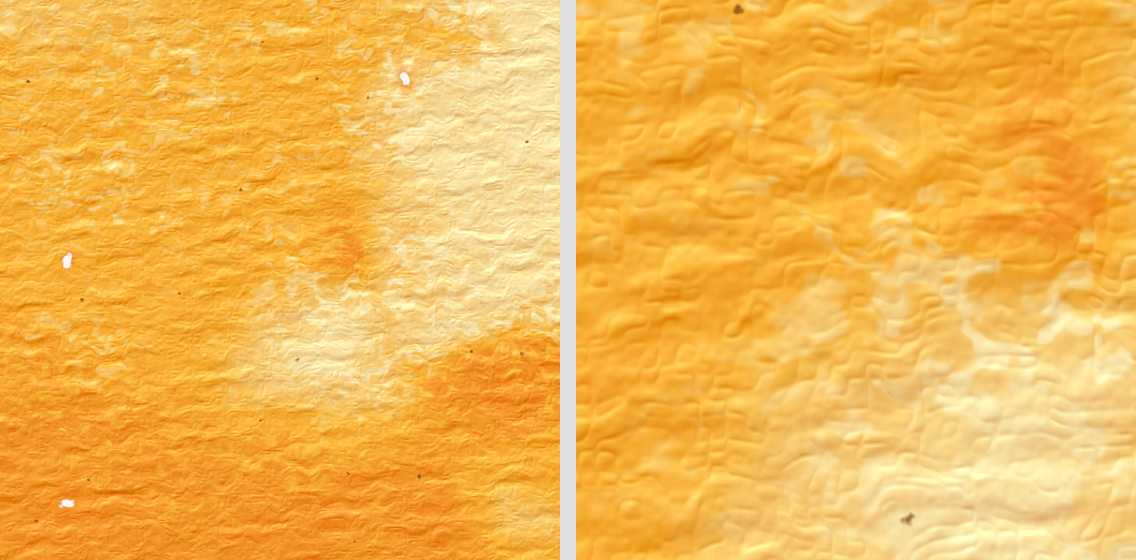
Left: the whole. Right: its middle third, enlarged.
A WebGL 2 fragment shader for this texture:

```glsl
#version 300 es
precision highp float;
// Amber watercolour wash on rough, horizontally ribbed paper with bare flakes.

#define DEEP vec3(0.95, 0.575, 0.15)
#define AMBER vec3(0.965, 0.685, 0.20)
#define HONEY vec3(0.96, 0.77, 0.41)
#define CREAM vec3(0.97, 0.88, 0.64)
#define RELIEF 0.0022
#define SPECKLE 0.36
#define BLEED 0.16
#define FLAKE_CHANCE 0.45
#define DOT_CHANCE 0.16
#define LIGHT vec2(-0.35, 0.94)

uniform vec2 u_resolution;
out vec4 fragColor;

float hash(vec2 c) {
    vec3 h = fract(vec3(c.xyx) * 0.1031);
    h += dot(h, h.yzx + 33.33);
    return fract((h.x + h.y) * h.z);
}

float noise(vec2 p) {
    vec2 i = floor(p), f = p - i;
    f = f * f * f * (f * (f * 6.0 - 15.0) + 10.0);
    return mix(mix(hash(i), hash(i + vec2(1, 0)), f.x),
               mix(hash(i + vec2(0, 1)), hash(i + vec2(1, 1)), f.x), f.y);
}

float fbm(vec2 p) {
    float sum = 0.0, amp = 0.5;
    for (int i = 0; i < 5; i++) {
        sum += amp * noise(p);
        p = mat2(1.6, 1.2, -1.2, 1.6) * p + 17.3;
        amp *= 0.5;
    }
    return sum / 0.97;
}

// Small random displacement that makes the fibres wander.
vec2 wander(vec2 p) {
    return p + 0.012 * (vec2(noise(p * 38.0), noise(p * 38.0 + 71.0)) - 0.5);
}

// Paper height: long ribs, short fibres, creases and tooth.
float paper(vec2 p) {
    vec2 w = wander(p);
    w.y -= 0.06 * w.x;
    float ribs = noise(w * vec2(15.0, 50.0));
    float fibres = noise(w * vec2(48.0, 88.0) + 5.0);
    float creases = abs(2.0 * noise(w * vec2(90.0, 130.0) + 31.0) - 1.0);
    float tooth = noise(p * 215.0);
    return 0.6 * ribs + 0.28 * fibres + 0.15 * creases + 0.07 * tooth;
}

// Soft elliptical pool of water or pigment.
float pool(vec2 p, vec2 centre, vec2 radius) {
    vec2 d = (p - centre) / radius;
    return exp(-dot(d, d));
}

// Dilution of the wash: 0 is full pigment, 1 is nearly bare paper.
float dilution(vec2 p) {
    vec2 q = p + BLEED * (vec2(fbm(p * 5.0), fbm(p * 5.0 + 40.0)) - 0.5);
    float base = mix(0.0, 0.27, smoothstep(0.0, 0.65, p.y + 0.1 * p.x));
    float side = 0.8 * smoothstep(0.52, 0.8, q.x) * smoothstep(0.27, 0.42, q.y);
    float bloom = 0.92 * pool(q, vec2(0.61, 0.38), vec2(0.18, 0.15));
    float t = max(base, max(side, bloom));
    t += 0.22 * pool(q, vec2(0.08, 1.0), vec2(0.25, 0.13));
    t += 0.45 * pool(q, vec2(0.93, 0.08), vec2(0.08, 0.12));
    t += 0.15 * pool(q, vec2(0.98, 0.85), vec2(0.14, 0.2));
    t -= 0.5 * pool(q, vec2(0.78, 0.95), vec2(0.09, 0.05));
    t -= 0.4 * pool(q, vec2(0.93, 0.35), vec2(0.13, 0.06));
    t -= 0.3 * pool(q, vec2(0.62, 0.57), vec2(0.06, 0.06));
    return t + 0.22 * (fbm(p * vec2(9.0, 13.0) + 8.0) - 0.5);
}

// Signed distance to a ragged flake; cells near the centre stay empty.
float flake(vec2 p) {
    vec2 cell = floor(p * 5.0);
    float chance = FLAKE_CHANCE * smoothstep(0.2, 0.5, length((cell + 0.5) / 5.0 - 0.5));
    if (hash(cell + 3.0) > chance) return 1.0;
    vec2 centre = (cell + 0.3 + 0.4 * vec2(hash(cell + 11.0), hash(cell + 23.0))) / 5.0;
    float a = 3.14 * hash(cell + 37.0);
    vec2 d = mat2(cos(a), -sin(a), sin(a), cos(a)) * (p - centre);
    float ragged = 0.012 * (fbm(p * 95.0) - 0.5);
    return length(d * vec2(0.6, 1.15)) - 0.0085 + ragged;
}

// Small dark inclusions in the pulp.
float inclusion(vec2 p) {
    vec2 cell = floor(p * 10.0);
    vec2 centre = (cell + 0.2 + 0.6 * vec2(hash(cell + 51.0), hash(cell + 67.0))) / 10.0;
    float radius = mix(0.0015, 0.0035, hash(cell + 83.0));
    float d = length(p - centre) + 0.003 * (noise(p * 300.0) - 0.5);
    return step(hash(cell + 97.0), DOT_CHANCE) * (1.0 - smoothstep(0.4 * radius, 1.4 * radius, d));
}

void main() {
    vec2 p = gl_FragCoord.xy / u_resolution.y;
    float t = dilution(p);

    // Pigment skips over the raised grain in loose patches.
    vec2 w = wander(p);
    float grain = 0.6 * noise(w * vec2(52.0, 85.0) + 13.0) + 0.4 * noise(w * vec2(115.0, 150.0));
    float patches = smoothstep(0.4, 0.66, fbm(p * 6.0 + 60.0));
    float skips = smoothstep(0.48, 0.76, grain) * mix(0.25, 1.0, patches);
    t += SPECKLE * skips * smoothstep(-0.1, 0.5, p.y) + 0.14 * (grain - 0.5);

    vec3 colour = mix(DEEP, AMBER, smoothstep(0.0, 0.25, t));
    colour = mix(colour, HONEY, smoothstep(0.25, 0.6, t));
    colour = mix(colour, CREAM, smoothstep(0.55, 0.98, t));

    // Raking light over the paper relief.
    float reach = 0.0025;
    float slope = (paper(p) - paper(p + LIGHT * reach)) / reach;
    colour += RELIEF * slope * vec3(0.55, 1.0, 1.05);

    // Inclusions, then flakes with a pigment rim.
    colour = mix(colour, vec3(0.48, 0.25, 0.08), 0.7 * inclusion(p));
    float d = flake(p);
    colour = mix(colour, vec3(0.95, 0.48, 0.13), 0.65 * exp(-max(d, 0.0) * 220.0));
    float edge = 0.0012 + 0.5 / u_resolution.y;
    colour = mix(colour, vec3(0.98, 0.97, 0.96), 1.0 - smoothstep(-edge, edge, d));
    fragColor = vec4(clamp(colour, 0.0, 1.0), 1.0);
}
```
